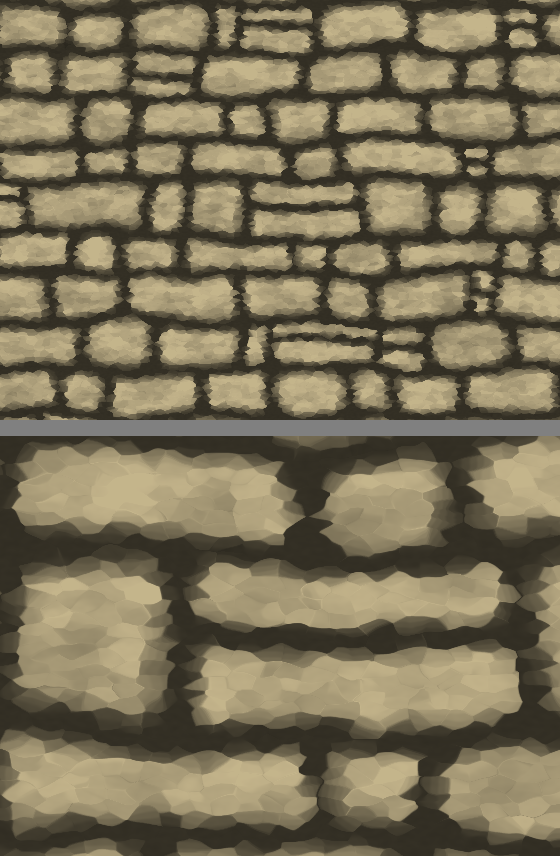
Top, the full canvas; bottom, a detail of the centre.
A Shadertoy shader for this texture:

```glsl
// Dry stone wall in a painted style: uneven courses of rounded stones, dark joints.
// Each stone is a rounded box between wavy course lines and slanted side joints;
// its tone is sampled at scattered brush dabs and stepped into flat patches of paint.

const float COURSES = 9.0;             // courses over the canvas height
const float STONE_WIDTH = 1.6;         // mean width, in course heights
const float SIDE_JITTER = 0.8;         // unevenness of stone widths
const float COURSE_JITTER = 0.34;      // unevenness of course heights
const float SPLIT_SHARE = 0.1;         // share of places holding two flat stones
const float JOINT = 0.036;             // half width of a joint
const float JOINT_TONE = 0.195;
const float FACE_TONE = 0.705;
const float TOP_LIGHT = 0.035;
const float MOTTLE = 0.17;
const float PAINT_STEP = 0.05;         // tone step between paint patches
const vec2 DAB_SIZE = vec2(0.17, 0.09);
const vec3 PAINT = vec3(1.0, 0.92, 0.71);

float hash(vec2 p) {
    vec3 q = fract(p.xyx * vec3(0.1031, 0.1030, 0.0973));
    q += dot(q, q.yzx + 33.33);
    return fract((q.x + q.y) * q.z);
}

vec2 hash2(vec2 p) {
    return vec2(hash(p + 17.3), hash(p + 71.9));
}

float gradientDot(vec2 cell, vec2 offset) {
    float angle = 6.2832 * hash(cell + 5.7);
    return dot(vec2(cos(angle), sin(angle)), offset);
}

float gradientNoise(vec2 p) {
    vec2 i = floor(p), f = p - i;
    vec2 u = f * f * f * (f * (f * 6.0 - 15.0) + 10.0);
    vec2 e = vec2(1.0, 0.0);
    return mix(mix(gradientDot(i, f), gradientDot(i + e, f - e), u.x),
               mix(gradientDot(i + e.yx, f - e.yx), gradientDot(i + 1.0, f - 1.0), u.x), u.y);
}

float fbm(vec2 p) {
    float sum = 0.0, amp = 1.0;
    for (int i = 0; i < 3; i++) {
        sum += amp * gradientNoise(p);
        p = mat2(1.6, 1.2, -1.2, 1.6) * p + 9.1;
        amp *= 0.5;
    }
    return sum;
}

// Height of the line below a course
float courseLine(float row, float x) {
    return row + COURSE_JITTER * (hash(vec2(row, 41.0)) - 0.5)
         + 0.3 * gradientNoise(vec2(x * 0.55, row * 7.37));
}

// Position of the joint left of a stone
float sideJoint(float column, float row, float y) {
    vec2 id = vec2(column, row);
    float shift = SIDE_JITTER * (hash(id + 3.1) - 0.5) + 0.5 * hash(vec2(row, 8.0));
    return (column + shift) * STONE_WIDTH + 0.3 * (hash(id + 23.0) - 0.5) * (y - row - 0.5);
}

float roundedBox(vec2 p, vec2 halfSize, float radius) {
    vec2 q = abs(p) - halfSize + radius;
    return length(max(q, 0.0)) + min(max(q.x, q.y), 0.0) - radius;
}

// x: depth inside the nearest stone, y: height on its face, z: its random value
vec3 nearestStone(vec2 p) {
    float nearest = 9.0;
    vec3 stone = vec3(0.0);
    for (int r = -1; r <= 1; r++) {
        float row = floor(p.y) + float(r);
        float low = courseLine(row, p.x), high = courseLine(row + 1.0, p.x);
        float first = floor(p.x / STONE_WIDTH - 0.5 * hash(vec2(row, 8.0)));
        for (int c = -1; c <= 1; c++) {
            float column = first + float(c);
            vec2 id = vec2(column, row);
            vec2 bottomLeft = vec2(sideJoint(column, row, p.y), low);
            vec2 topRight = vec2(sideJoint(column + 1.0, row, p.y), high);
            float seed = hash(id + 57.0);
            if (hash(id + 91.0) < SPLIT_SHARE) {
                float middle = mix(low, high, 0.4 + 0.25 * seed);
                if (p.y > middle) { bottomLeft.y = middle; seed = 1.0 - seed; }
                else topRight.y = middle;
            }
            vec2 halfSize = max(0.5 * (topRight - bottomLeft) - JOINT, 0.03);
            vec2 local = p - 0.5 * (bottomLeft + topRight);
            float small = min(halfSize.x, halfSize.y);
            float d = roundedBox(local, halfSize, small * mix(0.5, 0.9, hash(id + 33.0)));
            if (d < nearest) {
                nearest = d;
                stone = vec3(-d / (0.6 * small + 0.1), local.y / halfSize.y, seed);
            }
        }
    }
    return stone;
}

// Blended centre of the brush dabs around a point
vec2 dabCentre(vec2 p) {
    vec2 q = p / DAB_SIZE, cell = floor(q), sum = vec2(0.0);
    float total = 0.0;
    for (int k = 0; k < 9; k++) {
        vec2 id = cell + vec2(k % 3, k / 3) - 1.0;
        vec2 centre = id + hash2(id);
        float weight = exp(-22.0 * dot(q - centre, q - centre)) + 1e-9;
        sum += weight * centre;
        total += weight;
    }
    return sum / total * DAB_SIZE;
}

float wallTone(vec2 p) {
    vec2 wobble = vec2(fbm(p * 2.3), fbm(p * 2.3 + 31.0));
    vec3 stone = nearestStone(p + 0.07 * wobble);
    float face = smoothstep(-0.06, 0.58, stone.x);
    float mottle = fbm(p * vec2(1.5, 2.3) + 19.0 * stone.z)
                 + 0.5 * fbm(p * vec2(3.5, 8.0) + wobble);
    float streak = smoothstep(0.42, 0.6, gradientNoise(p * vec2(3.0, 11.0) + wobble));
    float paint = MOTTLE * mottle + TOP_LIGHT * stone.y + 0.06 * (stone.z - 0.5) - 0.12 * streak;
    return mix(JOINT_TONE, FACE_TONE, face) + paint * mix(0.1, 1.0, face);
}

void mainImage(out vec4 fragColor, in vec2 fragCoord) {
    vec2 p = fragCoord / iResolution.y * COURSES + vec2(20.0, 30.0);

    // Ragged strokes
    vec2 bent = p + 0.05 * vec2(gradientNoise(p * 5.0), gradientNoise(p * 5.0 + 40.0));
    float tone = wallTone(mix(p, dabCentre(bent), 0.75));

    // Flat patches with soft borders
    float level = tone / PAINT_STEP;
    float stepped = PAINT_STEP * (floor(level) + smoothstep(0.25, 0.75, fract(level)));
    tone = mix(tone, stepped, 0.7) + 0.012 * gradientNoise(p * vec2(14.0, 24.0));

    fragColor = vec4(PAINT * clamp(tone, 0.16, 0.77), 1.0);
}
```
